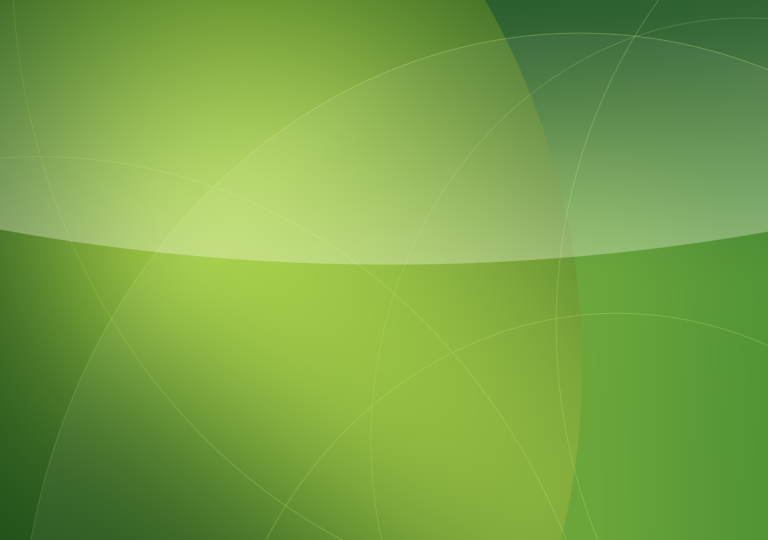
Give the GLSL for this background, as a WebGL 2 fragment shader.

```glsl
#version 300 es
precision highp float;

uniform vec2 u_resolution;
out vec4 outColor;

#define SHADE_COLOR vec3(0.11, 0.30, 0.10)
#define GLOW_COLOR vec3(0.65, 0.81, 0.28)
#define FOREST_COLOR vec3(0.17, 0.37, 0.18)
#define LEAF_COLOR vec3(0.42, 0.65, 0.23)
#define LINE_COLOR vec3(0.78, 0.91, 0.46)
#define LINE_WIDTH 0.0017
#define GLOSS_STRENGTH 0.31
#define STRETCH 1.128

// Ring centre, horizontal radius and line strength, in canvas heights
const vec4 RINGS[6] = vec4[6](
    vec4(1.074, -0.231, 1.037, 0.32),
    vec4(1.380, 0.185, 0.693, 0.20),
    vec4(1.876, 0.398, 0.846, 0.26),
    vec4(1.081, 1.083, 1.059, 0.26),
    vec4(0.074, -0.496, 1.069, 0.28),
    vec4(1.144, -0.433, 0.756, 0.28));

// Signed distance to an upright ellipse, corrected by its gradient
float ellipseDistance(vec2 p, vec3 ring) {
    vec2 q = (p - ring.xy) / vec2(1.0, STRETCH);
    float slope = length(q / vec2(1.0, STRETCH)) / max(length(q), 1e-4);
    return (length(q) - ring.z) / max(slope, 1e-4);
}

float coverage(float d, float pixel) {
    return 1.0 - smoothstep(-0.75 * pixel, 0.75 * pixel, d);
}

// Broad glow along a diagonal ridge, steeper toward the lower left
float ridgeGlow(vec2 p) {
    vec2 axis = vec2(0.518, -0.454);
    vec2 q = p - vec2(0.444, 0.565);
    float along = clamp(dot(q, axis) / dot(axis, axis), 0.0, 1.0);
    float side = dot(q, normalize(vec2(-axis.y, axis.x)));
    float spread = mix(0.417, 0.593, smoothstep(-0.46, 0.37, side));
    float d = length(q - along * axis) / spread;
    return exp(-d * d) * (1.0 - 0.22 * along);
}

void main() {
    float pixel = 1.0 / u_resolution.y;
    vec2 p = gl_FragCoord.xy * pixel;

    // Green field on the right, dark at the top
    vec3 color = mix(LEAF_COLOR, FOREST_COLOR, smoothstep(0.45, 1.02, p.y));
    float farRight = smoothstep(1.05, 1.45, p.x) * (1.0 - smoothstep(0.55, 0.9, p.y));
    color -= farRight * vec3(0.10, 0.07, 0.025);

    // Large disc carrying the warm glow
    vec3 warm = mix(SHADE_COLOR, GLOW_COLOR, ridgeGlow(p));
    float disc = length(p - vec2(-0.283, 0.324)) - 1.361;
    color = mix(color, warm, coverage(disc, pixel));

    // Pale veil just inside the first ring
    float veil = ellipseDistance(p, RINGS[0].xyz);
    color = mix(color, vec3(1.0), 0.05 * coverage(veil, pixel) * exp(4.0 * min(veil, 0.0)));

    // Fine ring outlines
    for (int i = 0; i < 6; i++) {
        float d = abs(ellipseDistance(p, RINGS[i].xyz)) - 0.5 * LINE_WIDTH;
        float fade = mix(0.5, 1.0, smoothstep(0.0, 0.5, p.x));
        color = mix(color, LINE_COLOR, RINGS[i].w * fade * coverage(d, pixel));
    }

    // Curved sheet of gloss, strongest at its lower edge
    float sheet = length(p - vec2(0.722, 4.556)) - 4.046;
    float sheen = clamp(1.0 + sheet / 0.49, 0.0, 1.0);
    float gloss = GLOSS_STRENGTH * pow(sheen, 1.3) * coverage(sheet, pixel);
    color = mix(color, vec3(1.0, 1.0, 0.96), gloss);

    outColor = vec4(clamp(color, 0.0, 1.0), 1.0);
}
```
